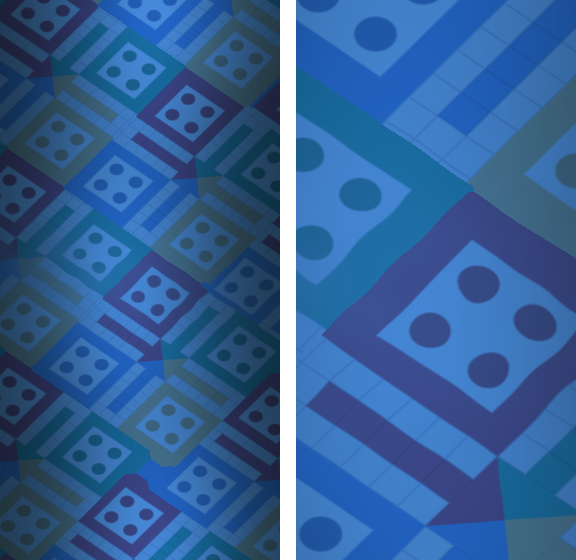
Left, the full canvas; right, a detail of the centre.
Write a WebGL 2 fragment shader that draws this pattern.

```glsl
#version 300 es
precision highp float;
// Tilted four-colour board game boards, tiled edge to edge under a blue glow.

uniform vec2 u_resolution;
out vec4 fragColor;

const vec3 PALE = vec3(.27, .53, .84);
const vec3 RED = vec3(.23, .27, .53);
const vec3 TEAL = vec3(.09, .42, .63);
const vec3 YELLOW = vec3(.27, .45, .57);
const vec3 BLUE = vec3(.13, .39, .77);

// Soft coverage of a signed distance, measured in board cells
float cover(float d) {
  float soft = .03 + .8 / (.04 * u_resolution.x);
  return smoothstep(soft, -soft, d);
}

float boxNorm(vec2 c) {
  return max(abs(c.x), abs(c.y));
}

vec3 quadrantColor(vec2 c) {
  float right = cover(-c.x);
  return mix(mix(BLUE, YELLOW, right), mix(RED, TEAL, right), cover(-c.y));
}

// Board centre for lattice index (i, j); the rows drift apart downwards
vec2 boardCenter(float i, float j) {
  vec2 center = vec2(.1875, .273) + i * vec2(.516, .362) + j * vec2(-.122, .651);
  center += max(j - 1., 0.) * vec2(.122, .07);
  center += .5 * max(i, 0.) * max(j, 0.) * max(i + j - 2., 0.) * vec2(-.096, .065);
  // Slipped boards in the last column
  float last = max(i - 1., 0.);
  center += last * max(1. - abs(j + 1.), 0.) * vec2(-.203, .266);
  center += last * max(1. - abs(j), 0.) * vec2(-.05, .005);
  return center;
}

// One board, 15 cells wide, centred on zero
vec3 board(vec2 c) {
  vec2 a = abs(c);

  // Pale track with ruled cells
  vec2 rule = abs(fract(c) - .5);
  float ruled = cover(min(rule.x, rule.y) - .02);
  vec3 color = mix(PALE * .97, vec3(.15, .36, .66), ruled * .45);

  // Coloured lanes and the central pinwheel
  vec2 turned = vec2(c.x + c.y, c.y - c.x);
  float lane = cover(max(min(a.x, a.y) - .5, max(a.x, a.y) - 6.5));
  float hub = cover(boxNorm(c) - 1.5);
  vec3 laneColor = quadrantColor(turned);
  laneColor *= 1. - .1 * ruled * (1. - hub);
  color = mix(color, laneColor, max(lane, hub));

  // Corner homes: frame, pale yard and four round spots
  vec3 homeColor = quadrantColor(c);
  vec2 h = a - 4.5;
  float home = cover(1.5 - min(a.x, a.y));
  float yard = boxNorm(h) - 2.;
  float spot = length(abs(h) - 1.) - .57;
  vec3 homeFill = mix(homeColor, PALE, cover(yard));
  homeFill = mix(homeFill, mix(homeColor, PALE, .1) * .9, cover(spot));
  color = mix(color, homeFill, home);

  // Plain blue ground in the gaps between boards
  return mix(BLUE, color, cover(boxNorm(c) - 8.1));
}

void main() {
  // Canvas widths, with y running down
  vec2 p = gl_FragCoord.xy / u_resolution;
  p.y = 2. * (1. - p.y);

  // Smeared band across the middle
  float band = exp(-pow((p.y - 1.02 - .2 * (p.x - .5)) / .17, 2.));
  vec2 wobble = vec2(sin(p.y * 61. + 2. * sin(p.x * 23.)),
                     sin(p.x * 53. + 2. * sin(p.y * 31.)));
  vec2 q = p + .002 * band * wobble;

  // Covering board in its own slanted axes; lower rows lie on top
  mat2 toCells = inverse(mat2(.0341, .0232, .0284, -.0279));
  vec2 cell = vec2(99.);
  for (int j = 3; j >= -2; j--) {
    for (int i = -1; i <= 2; i++) {
      vec2 c = toCells * (q - boardCenter(float(i), float(j)));
      if (max(boxNorm(c), 7.5) < max(boxNorm(cell), 7.5)) cell = c;
    }
  }
  vec3 color = board(cell);

  // Cloudy fading, strongest at the left of the band
  float cloud = .5 + .25 * sin(p.x * 19. + 3. * sin(p.y * 13.))
              + .25 * sin(p.y * 37. - p.x * 29.);
  float fade = band * (.15 + .45 * cloud * smoothstep(.65, .1, p.x));
  color = mix(color, vec3(.23, .45, .71), fade);

  // Glow down the centre, dim at the sides
  float axis = .5 + .05 * sin(p.y * 3.4 + 1.5);
  float glow = exp(-pow((p.x - axis) / .33, 2.));
  glow *= .92 + .08 * sin(p.y * 6.5 + 1.2);
  color *= mix(vec3(.46, .42, .375), vec3(1.02), glow);

  fragColor = vec4(color, 1.);
}
```
